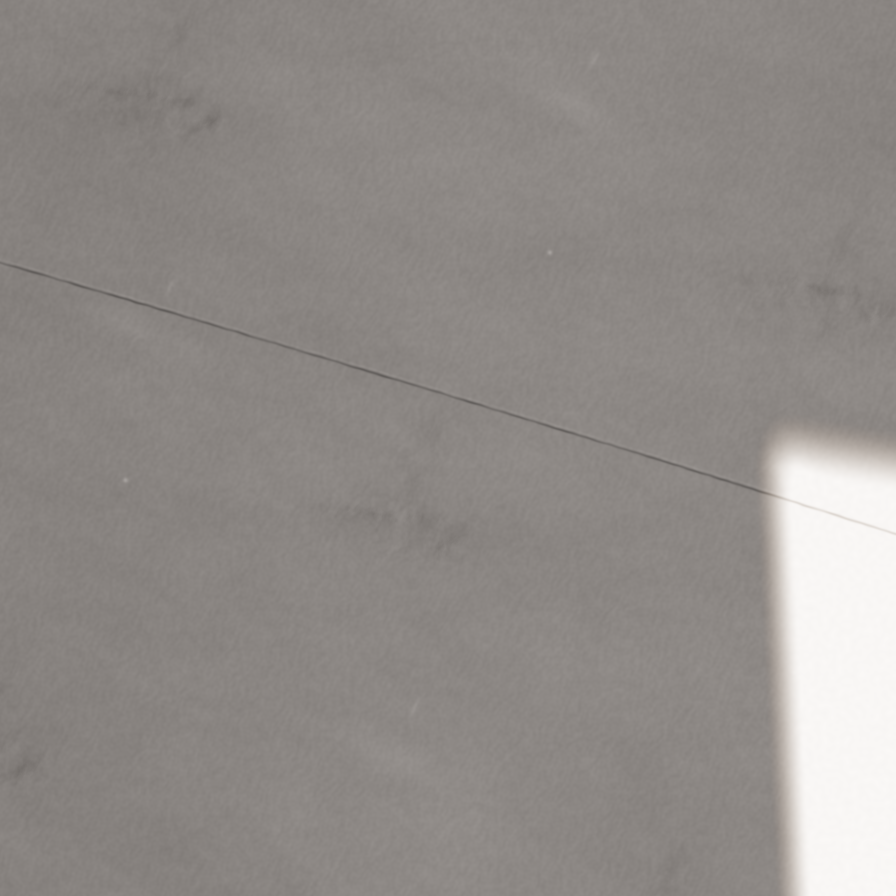
A three.js fragment shader for this texture:

```glsl
// Grey plaster floor crossed by a fine seam, with a soft patch of sunlight at the lower right.
varying vec2 vUv;

const vec3 PLASTER = vec3(0.540, 0.521, 0.508);
const vec3 SUNLIT = vec3(0.975, 0.967, 0.960);
const vec3 SUNLIT_SEAM = vec3(0.83, 0.80, 0.77);
const vec3 SEAM_DARK = vec3(0.38, 0.365, 0.355);
const float SEAM_WIDTH = 0.0016;
const float MOTTLE = 0.036;
const float GRAIN = 0.021;
const float SIDE_BLUR = 0.021;
const float TOP_BLUR = 0.036;
const float CORNER = 0.035;

// Steps between repeats of the plaster marks
const vec2 REPEAT_A = vec2(0.273, -0.469);
const vec2 REPEAT_B = vec2(0.474, 0.254);

// Anchors of the repeated marks
const vec2 SMUDGE_AT = vec2(0.440, 0.407);
const vec2 SPOT_AT = vec2(0.503, 0.394);
const vec2 FLECK_AT = vec2(0.614, 0.718);
const vec2 SCRATCH_AT = vec2(0.664, 0.934);
const vec2 PALE_AT = vec2(0.638, 0.884);

vec2 hashGradient(vec2 cell) {
  vec3 h = fract(cell.xyx * vec3(0.1031, 0.1030, 0.0973));
  h += dot(h, h.yzx + 33.33);
  float angle = 6.2832 * fract((h.x + h.y) * h.z);
  return vec2(cos(angle), sin(angle));
}

float gradientNoise(vec2 p) {
  vec2 i = floor(p), f = p - i;
  vec2 u = f * f * f * (f * (f * 6.0 - 15.0) + 10.0);
  float a = dot(hashGradient(i), f);
  float b = dot(hashGradient(i + vec2(1, 0)), f - vec2(1, 0));
  float c = dot(hashGradient(i + vec2(0, 1)), f - vec2(0, 1));
  float d = dot(hashGradient(i + 1.0), f - 1.0);
  return mix(mix(a, b, u.x), mix(c, d, u.x), u.y);
}

float fbm(vec2 p) {
  float sum = 0.0, amp = 0.5;
  for (int i = 0; i < 5; i++) {
    sum += amp * gradientNoise(p);
    p = mat2(1.6, 1.2, -1.2, 1.6) * p + 7.3;
    amp *= 0.55;
  }
  return sum;
}

vec2 turn(vec2 p, float angle) {
  float c = cos(angle), s = sin(angle);
  return vec2(c * p.x + s * p.y, c * p.y - s * p.x);
}

// Offset from the nearest repeat of an anchor
vec2 nearestRepeat(vec2 p) {
  float area = REPEAT_A.x * REPEAT_B.y - REPEAT_A.y * REPEAT_B.x;
  vec2 q = vec2(REPEAT_B.y * p.x - REPEAT_B.x * p.y,
                REPEAT_A.x * p.y - REPEAT_A.y * p.x) / area;
  q = floor(q + 0.5);
  return p - q.x * REPEAT_A - q.y * REPEAT_B;
}

// Soft oval mark, repeated over the floor
float mark(vec2 p, vec2 anchor, float angle, vec2 size) {
  vec2 d = turn(nearestRepeat(p - anchor), angle) / size;
  return exp(-dot(d, d));
}

float plasterTone(vec2 p) {
  // Broad shading: dim on the left and in the upper right
  float tone = 0.024 * smoothstep(-0.05, 0.55, p.x) - 0.013;
  tone -= 0.014 * smoothstep(0.6, 1.05, p.x) * smoothstep(0.45, 1.0, p.y);
  // Mottling drawn out along the trowel strokes
  vec2 along = turn(p, -0.29);
  tone += MOTTLE * fbm(along * vec2(3.5, 8.0) + 3.0);
  tone += 0.6 * MOTTLE * fbm(along * vec2(16.0, 24.0));
  // Fine brushed grain, bent so the strokes never line up
  vec2 bent = p + 0.012 * vec2(fbm(p * 22.0), fbm(p * 22.0 + 40.0));
  vec2 brushed = turn(bent, 1.1);
  tone += GRAIN * gradientNoise(brushed * vec2(80.0, 170.0));
  tone += 0.7 * GRAIN * gradientNoise(p * 220.0);
  // Dark smudges, broken up by noise
  float rough = clamp(0.7 + 2.6 * fbm(brushed * vec2(30.0, 50.0)), 0.0, 1.7);
  tone -= 0.026 * rough * mark(bent, SMUDGE_AT, -0.15, vec2(0.10, 0.040));
  tone -= 0.030 * rough * mark(bent, SMUDGE_AT + vec2(-0.01, 0.019), -0.14, vec2(0.07, 0.006));
  tone -= 0.045 * rough * mark(bent, SPOT_AT, 0.6, vec2(0.018, 0.010));
  tone -= 0.022 * rough * mark(bent, SMUDGE_AT + vec2(0.03, 0.075), 1.2, vec2(0.05, 0.020));
  // Pale streaks, scratches and flecks
  tone += 0.024 * mark(bent, PALE_AT, -0.45, vec2(0.065, 0.016));
  tone += 0.045 * mark(p, SCRATCH_AT, 1.1, vec2(0.009, 0.0025));
  tone += 0.120 * mark(p, FLECK_AT, 0.0, vec2(0.0028));
  return tone;
}

// Blurred sun patch with a rounded corner, softer along its top
float sunPatch(vec2 p) {
  vec2 outside = vec2(0.886 - 0.05 * p.y - p.x, p.y - 0.502 + 0.17 * (p.x - 0.90));
  vec2 q = outside + CORNER;
  float d = length(max(q, 0.0)) + min(max(q.x, q.y), 0.0) - CORNER;
  float topness = smoothstep(-0.04, 0.04, outside.y - outside.x);
  return smoothstep(-1.0, 1.0, -d / mix(SIDE_BLUR, TOP_BLUR, topness));
}

void main() {
  vec2 p = vUv;
  vec3 shade = PLASTER + plasterTone(p);
  vec3 sunny = SUNLIT + 0.010 * gradientNoise(p * 120.0);

  // Seam with a thin lit lip, worn unevenly
  float seamY = 0.707 - 0.290 * p.x - 0.013 * p.x * p.x;
  float offset = (p.y - seamY) * 0.957 + 0.0007 * gradientNoise(p * 70.0);
  float seam = exp(-pow(abs(offset) / SEAM_WIDTH, 2.0));
  float lip = exp(-pow(abs(offset - 0.0032) / SEAM_WIDTH, 2.0));
  float wear = 0.78 + 0.5 * gradientNoise(vec2(p.x * 45.0, 2.5));
  shade = mix(shade + 0.03 * lip * wear, SEAM_DARK, seam * wear);
  sunny = mix(sunny, SUNLIT_SEAM, 0.8 * seam * wear);

  // Warm fringe: red spreads furthest through the blur
  vec3 light = pow(vec3(sunPatch(p)), vec3(0.90, 1.0, 1.10));
  gl_FragColor = vec4(mix(shade, sunny, light), 1.0);
}
```
